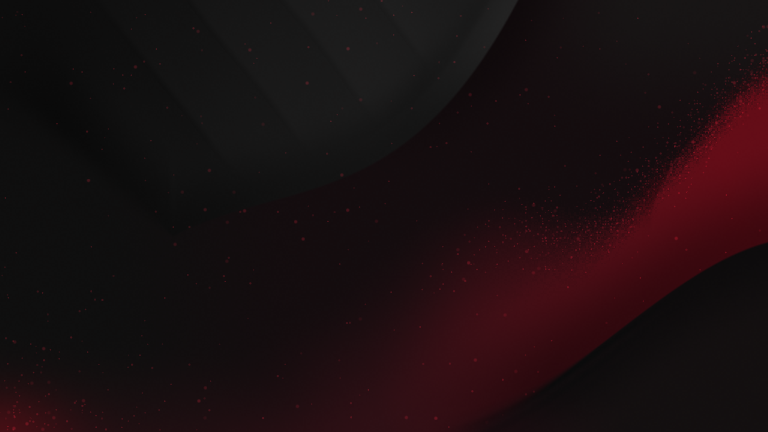
Reproduce this background procedurally as a WebGL 2 fragment shader.

```glsl
#version 300 es
precision highp float;
// Dark folded cloth over a diagonal crimson glow with drifting dust and a black hill.
uniform vec2 u_resolution;
out vec4 fragColor;

float hash(vec2 p) {
    p = fract(p * vec2(0.1031, 0.1137));
    p += dot(p, p.yx + 33.33);
    return fract((p.x + p.y) * p.x * 17.0);
}

vec2 gradient(vec2 cell) {
    float angle = 6.2832 * hash(cell + 7.0);
    return vec2(cos(angle), sin(angle));
}

float gradientNoise(vec2 p) {
    vec2 i = floor(p), f = fract(p);
    vec2 u = f * f * (3.0 - 2.0 * f), e = vec2(1.0, 0.0);
    float low = mix(dot(gradient(i), f), dot(gradient(i + e), f - e), u.x);
    float high = mix(dot(gradient(i + e.yx), f - e.yx), dot(gradient(i + 1.0), f - 1.0), u.x);
    return mix(low, high, u.y);
}

// Lower boundary of the grey cloth, as a height over x
float clothEdge(float x) {
    float d = max(x - 0.4, 0.0);
    return 0.453 + d * (0.522 - 1.1 * d + 1.63 * d * d) + 0.9 * max(0.4 - x, 0.0);
}

float hillEdge(float x) {
    return 0.45 * smoothstep(0.98, 1.86, x);
}

float glowEdge(float x) {
    return 0.43 * smoothstep(0.5, 1.25, x) + 0.4 * smoothstep(1.3, 1.85, x);
}

// One round speck per cell, kept where its random value is below the density
float dust(vec2 p, float scale, float density) {
    vec2 cell = floor(p * scale);
    vec2 centre = 0.3 + 0.4 * vec2(hash(cell + 3.0), hash(cell + 19.0));
    float speck = 1.0 - smoothstep(0.1, 0.45, length(fract(p * scale) - centre));
    return speck * step(hash(cell + 41.0), density) * (0.3 + 0.7 * hash(cell + 67.0));
}

// Sawtooth creases running down to the right
float creases(vec2 p) {
    float s = (p.x + 0.77 * p.y + 0.03 * gradientNoise(p * 3.0) - 0.99) / 0.213;
    float t = fract(s);
    return smoothstep(0.0, 0.12, t) * (1.0 - 0.8 * t);
}

void main() {
    vec2 p = gl_FragCoord.xy / u_resolution.y;
    p.x *= 1.7778 * u_resolution.y / u_resolution.x;
    float px = 1.5 / u_resolution.y;

    // Near-black ground, neutral at the left and warm in the middle
    vec3 color = mix(vec3(0.058, 0.057, 0.057), vec3(0.078, 0.048, 0.056), smoothstep(0.2, 0.75, p.x));
    color = mix(color, vec3(0.092, 0.082, 0.082), smoothstep(0.65, 1.0, p.y) * smoothstep(1.15, 1.5, p.x));

    // Grey cloth with creases and a paler rolled border
    float above = p.y - clothEdge(p.x);
    float slope = (clothEdge(p.x + 0.01) - clothEdge(p.x - 0.01)) / 0.02;
    float inside = above / sqrt(1.0 + slope * slope);
    float light = smoothstep(0.05, 0.95, p.x);
    float grey = mix(0.05, 0.108, light);
    grey += 0.018 * (creases(p) - 0.45) * smoothstep(0.05, 0.2, inside) * smoothstep(0.1, 0.4, p.x);
    grey += 0.008 * gradientNoise(p * vec2(4.0, 2.5));
    float border = smoothstep(0.6, 1.15, p.x);
    grey += 0.025 * border * smoothstep(0.7, 1.0, p.y) * (1.0 - smoothstep(0.0, 0.09, inside));
    grey -= 0.012 * border * smoothstep(0.05, 0.07, inside) * (1.0 - smoothstep(0.07, 0.14, inside));
    grey *= mix(0.72, 1.0, max(smoothstep(0.0, 0.16, inside), smoothstep(0.65, 0.95, p.y)));
    float shadow = (1.0 - smoothstep(0.0, 0.12, -inside)) * smoothstep(0.55, 0.9, p.y);
    color *= 1.0 - 0.25 * shadow;
    float edgeBlur = mix(0.03, px, smoothstep(0.3, 0.42, p.x));
    color = mix(color, grey * vec3(1.0, 0.99, 0.99), smoothstep(-edgeBlur, edgeBlur, inside));

    // Crimson glow: broad and soft on the left, grainy and tight on the right
    float right = smoothstep(1.0, 1.5, p.x);
    float depth = glowEdge(p.x) - p.y + 0.03 * gradientNoise(p * 6.0);
    float grain = hash(floor(p * 288.0)) - 0.5;
    float blur = mix(0.22, 0.06, right);
    float glow = smoothstep(-blur, blur, depth + 0.04 * grain * right);
    vec3 crimson = mix(vec3(0.18, 0.06, 0.08), vec3(0.39, 0.05, 0.09),
                       clamp((p.x + 0.3 * (p.y - 0.3) - 0.8) / 0.97, 0.0, 1.0));
    float overHill = p.y - hillEdge(p.x);
    crimson *= 1.0 - 0.4 * (1.0 - smoothstep(0.0, 0.25, overHill)) * smoothstep(0.9, 1.3, p.x);

    // Curved fold inside the glow, darker on its left side
    float rise = max(p.y - 0.5, 0.0);
    float fold = p.x - 1.505 - 0.2 * rise - 1.9 * rise * rise;
    float foldLeft = 1.0 - smoothstep(-0.004, 0.008, fold);
    crimson *= 1.0 - 0.3 * foldLeft * smoothstep(0.45, 0.58, p.y);
    color = mix(color, crimson, glow);

    // Small ember in the lower left corner
    float corner = length(p * vec2(0.8, 1.3));
    color += vec3(0.15, 0.0, 0.012) * exp(-corner * corner * 60.0);

    // Dust above the glow and around the corner
    float rim = exp(-pow((depth + 0.03) / 0.07, 2.0)) * smoothstep(0.9, 1.45, p.x);
    float near = exp(-corner * 9.0);
    for (int i = 0; i < 3; i++) {
        float scale = 75.0 + 38.0 * float(i);
        float density = 0.2 * rim * (0.3 + 0.5 * float(i)) + 0.12 * near;
        color += vec3(0.2, 0.025, 0.045) * dust(p + 0.37 * float(i), scale, density);
    }

    // Black hill with faint ridges along its slope
    vec3 hill = mix(vec3(0.05, 0.043, 0.046), vec3(0.075, 0.06, 0.062), smoothstep(0.0, 0.2, -overHill));
    hill += vec3(0.04, 0.0, 0.01) * (1.0 - smoothstep(0.0, 0.12, p.y)) * (1.0 - smoothstep(1.1, 1.5, p.x));
    float ridge = sin(overHill * 190.0 + 5.0 * p.x) * exp(overHill * 35.0);
    hill += vec3(0.016, 0.004, 0.006) * ridge * (1.0 - smoothstep(1.35, 1.65, p.x));
    float hillBlur = mix(0.04, px, smoothstep(1.05, 1.4, p.x));
    color = mix(color, hill, (1.0 - smoothstep(-hillBlur, hillBlur, overHill)) * smoothstep(0.98, 1.15, p.x));

    fragColor = vec4(color + 0.004 * grain, 1.0);
}
```
